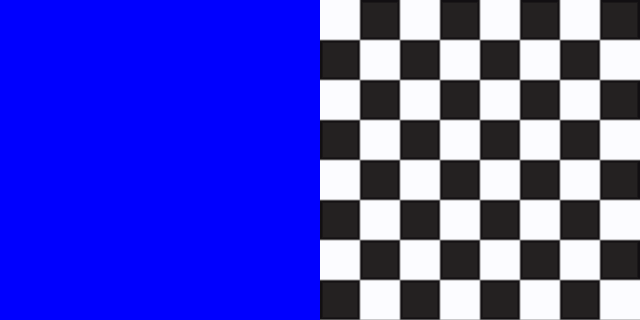
Give the GLSL for this background, as a WebGL 1 fragment shader.

```glsl
precision highp float;
// Draws a plain blue square beside an eight by eight checkerboard with soft edges.

uniform vec2 u_resolution;

// Signed square wave of period two, with soft steps at whole numbers
vec2 softSquare(vec2 x, float softness) {
  return clamp(sin(3.14159 * x) / (3.14159 * softness), -1.0, 1.0);
}

void main() {
  // One unit is the canvas height; the board fills the right-hand square
  vec2 p = gl_FragCoord.xy / u_resolution.y;
  float boardLeft = 0.5 * u_resolution.x / u_resolution.y;
  float pixel = 1.0 / u_resolution.y;

  // Checkerboard, crisp at its left, right and top borders
  vec2 cell = (p - vec2(boardLeft, 0.0)) * 8.0;
  vec2 inner = clamp(cell, vec2(0.04, 0.0), vec2(7.96));
  vec2 wave = softSquare(inner, max(0.0234, 6.0 * pixel));
  float darkness = 0.5 + 0.5 * wave.x * wave.y;

  // Dark squares deepen in a thin band just inside their edges
  vec2 toEdge = 0.5 - abs(fract(inner) - 0.5);
  float band = 1.0 - smoothstep(0.0, 0.031, abs(min(toEdge.x, toEdge.y) - 0.047));
  vec3 ink = mix(vec3(0.14, 0.13, 0.13), vec3(0.06, 0.05, 0.06), band);
  vec3 board = mix(vec3(0.99, 0.99, 1.0), ink, darkness);

  // Blue square on the left, joined by a smoothed edge
  float onBoard = clamp((p.x - boardLeft) / pixel + 0.5, 0.0, 1.0);
  gl_FragColor = vec4(mix(vec3(0.0, 0.0, 1.0), board, onBoard), 1.0);
}
```
